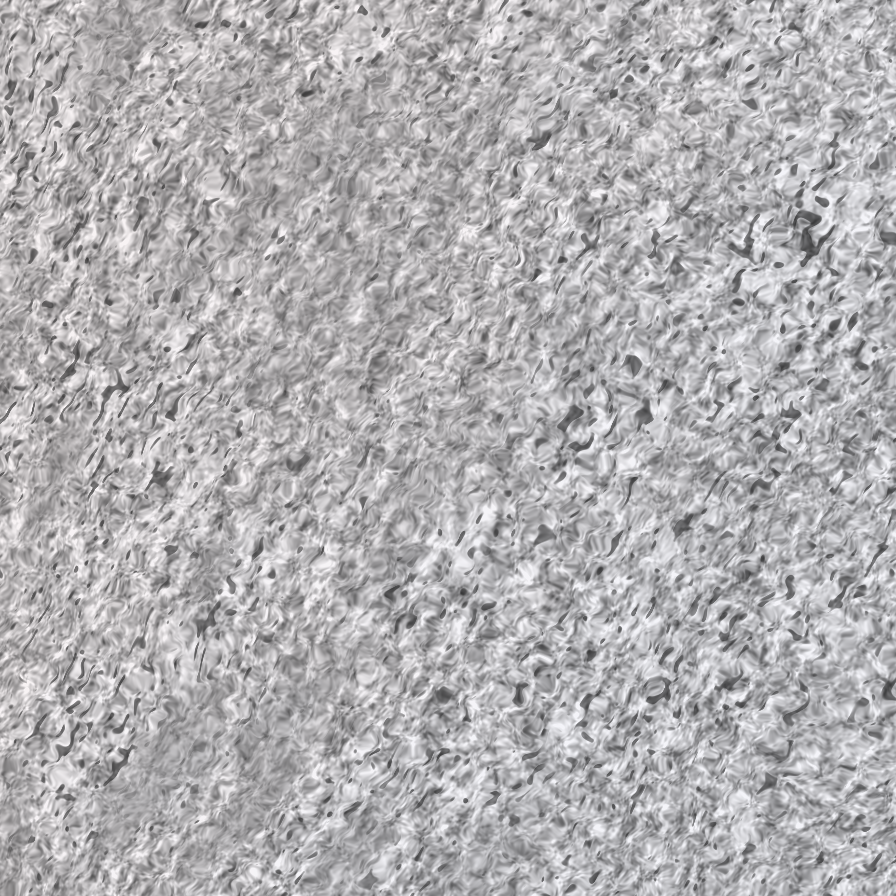
Give the GLSL for this texture, as a Shadertoy shader.

```glsl
float hash(vec2 p) {
    return fract(sin(dot(p, vec2(127.1, 311.7))) * 43758.5453);
}

float noise(vec2 p) {
    vec2 cell = floor(p), f = fract(p);
    f = f * f * (3.0 - 2.0 * f);
    return mix(mix(hash(cell), hash(cell + vec2(1, 0)), f.x),
               mix(hash(cell + vec2(0, 1)), hash(cell + vec2(1, 1)), f.x), f.y);
}

float fbm(vec2 p) {
    float sum = 0.0, weight = 0.55;
    for (int i = 0; i < 3; i++) {
        sum += weight * noise(p);
        p = mat2(0.96, 0.28, -0.28, 0.96) * p * 2.1 + 17.3;
        weight *= 0.5;
    }
    return sum / 0.9625;
}

// x runs along the streaks, y across them; they lean over towards the right
vec2 streakSpace(vec2 p) {
    vec2 flow = vec2(0.5 * p.x + 0.85 * p.y, 0.85 * p.x - 0.5 * p.y - 0.1 * p.x * p.x);
    flow += 0.025 * (vec2(noise(p * 6.0), noise(p * 6.0 + 31.0)) - 0.5);
    return flow + 0.009 * (vec2(noise(p * 65.0 + 7.0), noise(p * 65.0 + 53.0)) - 0.5);
}

void mainImage(out vec4 fragColor, in vec2 fragCoord) {
    vec2 uv = fragCoord / iResolution.y;
    vec2 flow = streakSpace(uv) + 2.0;

    // broad dull bands, strongest on the left
    float band = smoothstep(0.48, 0.72, fbm(flow * vec2(4.5, 17.0)));
    band *= mix(1.0, 0.35, smoothstep(0.2, 0.7, uv.x));

    // mineral grains in three sizes
    float grain = 0.32 * (noise(flow * vec2(75.0, 130.0)) - 0.5)
                + 0.34 * (noise(flow * vec2(150.0, 240.0) + 11.0) - 0.5)
                + 0.30 * (noise(flow * vec2(290.0, 410.0) + 23.0) - 0.5);
    float tone = 0.715 - 0.07 * band + grain * mix(1.0, 0.6, band);

    // pale feldspar patches and thin streaks
    float cluster = fbm(flow * vec2(9.0, 20.0) + 41.0);
    float patches = smoothstep(0.56, 0.76, fbm(flow * vec2(32.0, 70.0) + 5.0) + 0.35 * (cluster - 0.5));
    float streaks = smoothstep(0.80, 0.92, noise(flow * vec2(22.0, 120.0) + 67.0));
    float pale = max(patches, 0.6 * streaks) * (1.0 - 0.75 * band);
    tone = mix(tone, 0.94 + 0.3 * grain, 0.65 * pale);

    // dark mica flecks
    float fleck = noise(flow * vec2(95.0, 180.0) + 83.0) + 0.4 * (cluster - 0.5);
    float dark = smoothstep(0.74, 0.90, fleck) * (1.0 - 0.6 * band);
    tone = mix(tone, 0.30 + 0.3 * grain, 0.8 * dark);

    // warm grey, cooler towards the lower right
    float cool = smoothstep(0.2, 1.3, uv.x + 0.6 * (1.0 - uv.y) + 0.5 * (cluster - 0.5));
    vec3 tint = mix(vec3(1.008, 0.988, 0.992), vec3(0.990, 0.992, 1.012), cool);
    fragColor = vec4(clamp(tone, 0.14, 0.965) * tint, 1.0);
}
```
